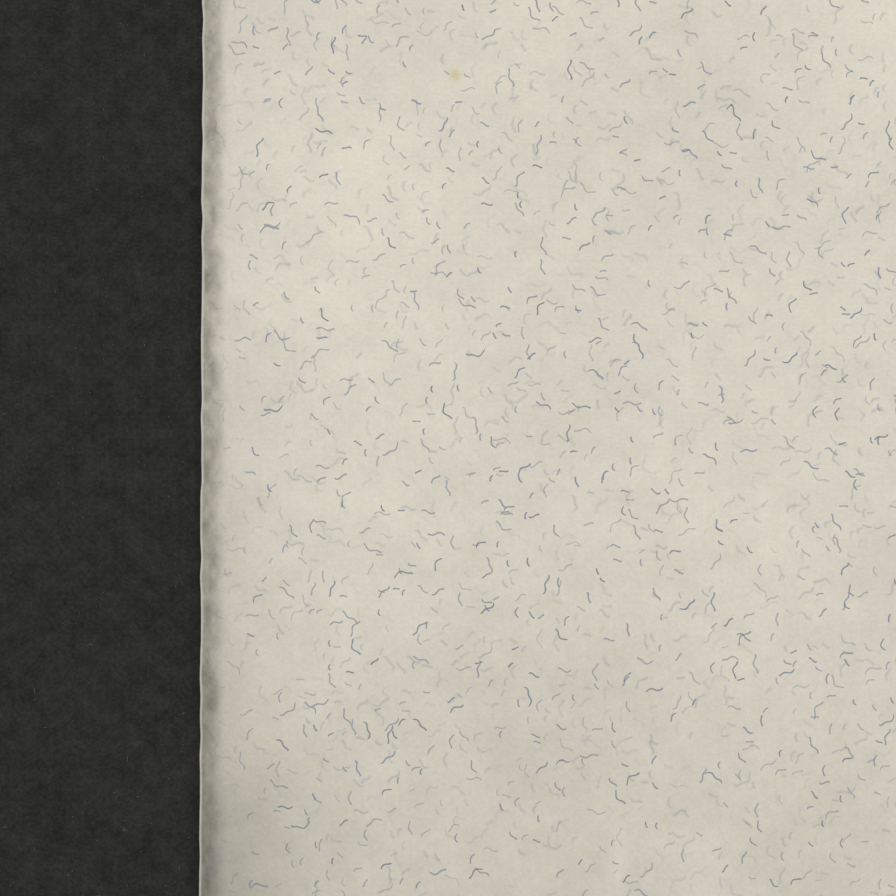
Write a WebGL 1 fragment shader that draws this texture.

```glsl
precision highp float;
// A sheet of cream paper flecked with blue-grey fibres, lying on dark card.
// Fibres are bent segments scattered in jittered cell layers; value noise adds
// stains, the worn left edge and the grain of both surfaces.

uniform vec2 u_resolution;

const vec3 CARD = vec3(0.176, 0.176, 0.172);
const vec3 PAPER = vec3(0.845, 0.825, 0.765);
const vec3 FIBRE_GREY = vec3(0.43, 0.46, 0.49);
const vec3 FIBRE_BLUE = vec3(0.45, 0.51, 0.61);
const vec3 RIM = vec3(0.80, 0.78, 0.72);
const float EDGE_X = 0.2225;       // paper edge at the bottom
const float EDGE_LEAN = 0.0035;    // rightward drift towards the top
const float FIBRE_LENGTH = 0.0105; // largest half length
const float FIBRE_WIDTH = 0.0008;
const float FIBRE_CELLS = 29.0;
const float FIBRE_AMOUNT = 0.62;
const float GRAIN = 0.024;

float hash(vec2 p) {
  return fract(sin(dot(p, vec2(127.1, 311.7))) * 43758.5453);
}

vec2 hash2(vec2 p) {
  return vec2(hash(p), hash(p + 57.3));
}

float noise(vec2 p) {
  vec2 i = floor(p), f = fract(p);
  f = f * f * (3.0 - 2.0 * f);
  return mix(mix(hash(i), hash(i + vec2(1.0, 0.0)), f.x),
             mix(hash(i + vec2(0.0, 1.0)), hash(i + vec2(1.0, 1.0)), f.x), f.y);
}

float fbm(vec2 p) {
  float sum = 0.0, weight = 0.5;
  for (int i = 0; i < 4; i++) {
    sum += weight * noise(p);
    p = p * 2.03 + 17.1;
    weight *= 0.5;
  }
  return sum / 0.9375;
}

// Soft round spot of the given radii.
float spot(vec2 p, vec2 centre, vec2 radius) {
  vec2 q = (p - centre) / radius;
  return exp(-dot(q, q));
}

// Coverage (x) and blueness (y) of one layer of scattered bent fibres.
vec2 fibreLayer(vec2 p, float cells, float seed, float blur, float pixel) {
  vec2 home = floor(p * cells);
  vec2 result = vec2(0.0);
  for (int j = -1; j <= 1; j++) {
    for (int i = -1; i <= 1; i++) {
      vec2 cell = home + vec2(float(i), float(j));
      vec2 key = cell + seed;
      vec2 shape = hash2(key + 11.7);
      vec2 look = hash2(key + 29.4);
      vec2 centre = (cell + hash2(key)) / cells;
      float angle = 6.2832 * hash(key + 83.1);
      float c = cos(angle), s = sin(angle);
      vec2 q = mat2(c, -s, s, c) * (p - centre);
      float halfLength = FIBRE_LENGTH * mix(0.25, 1.0, shape.x * shape.x);
      float bend = (shape.y - 0.5) * 90.0;
      q.y -= bend * q.x * q.x + 0.0012 * sin(q.x * 420.0 + angle);
      float along = max(abs(q.x) - halfLength, 0.0);
      float dist = length(vec2(along, q.y / sqrt(1.0 + 4.0 * bend * bend * q.x * q.x)));
      float soft = 0.6 * pixel + blur;
      float cover = 1.0 - smoothstep(FIBRE_WIDTH - soft, FIBRE_WIDTH + soft, dist);
      float present = step(hash(key + 41.9), FIBRE_AMOUNT * (0.5 + noise(centre * 9.0 + seed)));
      cover *= present * mix(0.25, 0.95, look.x);
      if (cover > result.x) result = vec2(cover, look.y);
    }
  }
  return result;
}

vec3 paperColour(vec2 p, float inset, float pixel) {
  // Tone: broad stains, darker towards the left edge and the lower corner
  float shade = 1.0 + 0.07 * (fbm(p * 5.0) - 0.5) + 0.05 * (fbm(p * 34.0) - 0.5);
  shade -= 0.055 * (1.0 - smoothstep(0.0, 0.75, p.y));
  shade -= 0.11 * exp(-inset / 0.045) * mix(1.2, 0.6, p.y);
  shade -= 0.09 * spot(p, vec2(0.23, 0.02), vec2(0.13, 0.16));
  shade -= 0.05 * spot(p, vec2(0.45, 0.38), vec2(0.07, 0.03)) * fbm(p * 45.0);
  shade += 0.04 * spot(p, vec2(0.69, 0.035), vec2(0.012, 0.04));
  vec3 colour = PAPER * shade;
  colour -= vec3(0.05, 0.07, 0.16) * spot(p, vec2(0.508, 0.916), vec2(0.006));

  // Fibres: blurred ones below the surface, then crisp ones on it
  float clear = smoothstep(0.015, 0.07, inset);
  for (int k = 0; k < 4; k++) {
    float layer = float(k);
    float buried = 1.0 - step(1.5, layer);
    vec2 fibre = fibreLayer(p + 0.137 * layer, FIBRE_CELLS + 3.0 * layer,
                            layer * 37.0, 0.0014 * buried + 0.0004, pixel);
    vec3 ink = mix(FIBRE_GREY, FIBRE_BLUE, fibre.y);
    colour = mix(colour, ink, fibre.x * mix(0.85, 0.36, buried) * mix(0.3, 1.0, clear));
  }

  // Worn strip beside the edge, with a thin bright rim
  float wear = 1.0 - smoothstep(0.008, 0.030, inset + 0.012 * (fbm(p * 38.0) - 0.5));
  colour *= 1.0 - wear * (0.08 + 0.26 * fbm(p * vec2(130.0, 75.0)));
  colour = mix(colour, RIM, 0.65 * (1.0 - smoothstep(0.001, 0.004, inset)));
  return colour;
}

void main() {
  vec2 p = gl_FragCoord.xy / u_resolution;
  float pixel = 1.0 / u_resolution.y;
  float inset = p.x - EDGE_X - EDGE_LEAN * p.y - 0.0016 * (noise(vec2(3.0, p.y * 45.0)) - 0.5);
  float grain = noise(p * 430.0) + 0.6 * noise(p * 210.0 + 9.0) - 0.8;

  // Card with mottling, pale dust and a contact shadow under the sheet
  vec3 card = CARD + 0.05 * (fbm(p * 60.0) - 0.5) + 1.5 * GRAIN * grain;
  card += 0.10 * smoothstep(0.93, 1.0, noise(p * 260.0 + 31.0));
  card *= 1.0 - 0.22 * exp(min(inset, 0.0) / 0.007);

  vec3 paper = paperColour(p, max(inset, 0.0), pixel) + GRAIN * grain;
  gl_FragColor = vec4(mix(card, paper, smoothstep(-pixel, pixel, inset)), 1.0);
}
```
